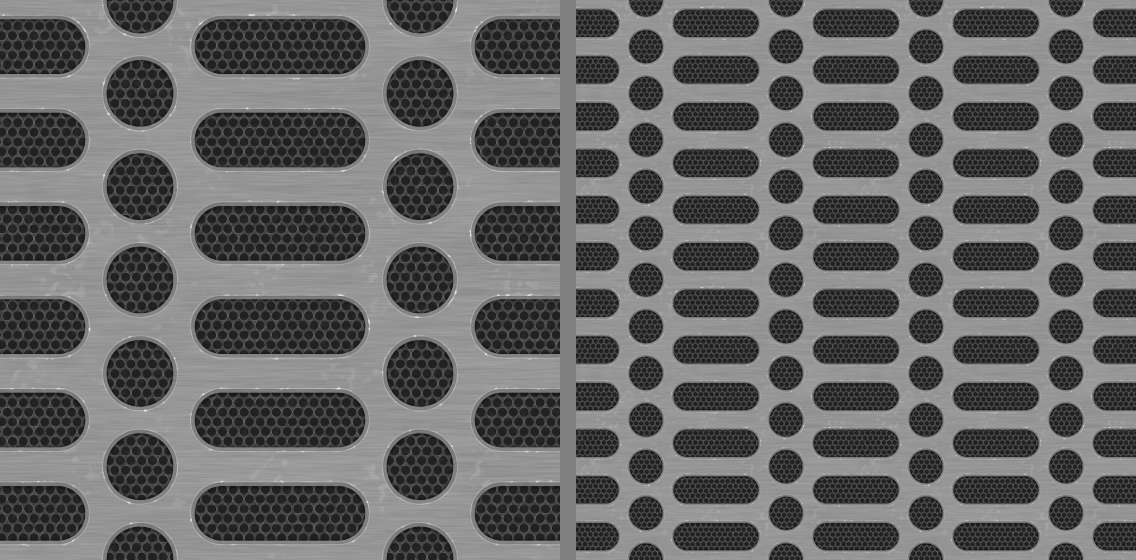
Left, the tile; right, the same tile 2 across and 2 down.
This pattern is drawn by a WebGL 1 fragment shader. Its source:

```glsl
precision highp float;

uniform vec2 u_resolution;

const vec2 CELL = vec2(0.5, 1.0 / 6.0);
const vec2 MESH_COUNT = vec2(52.0, 58.0);
const float SLOT_HALF_LENGTH = 0.1035;
const float SLOT_RADIUS = 0.0488;
const float DISC_RADIUS = 0.0596;
const float BEVEL_WIDTH = 0.0072;
const float HOLE_RADIUS = 0.0079;

float hash(vec2 p) {
  return fract(sin(dot(p, vec2(127.1, 311.7))) * 43758.55);
}

vec2 gradient(vec2 corner, vec2 period, float seed) {
  float angle = 6.28318 * hash(mod(corner, period) + seed);
  return vec2(cos(angle), sin(angle));
}

// Gradient noise that wraps over the unit square.
float wrapNoise(vec2 uv, vec2 period, float seed) {
  vec2 p = uv * period;
  vec2 i = floor(p);
  vec2 f = p - i;
  vec2 w = f * f * f * (f * (f * 6.0 - 15.0) + 10.0);
  vec2 e = vec2(1.0, 0.0);
  float a = dot(gradient(i, period, seed), f);
  float b = dot(gradient(i + e.xy, period, seed), f - e.xy);
  float c = dot(gradient(i + e.yx, period, seed), f - e.yx);
  float d = dot(gradient(i + e.xx, period, seed), f - e.xx);
  return mix(mix(a, b, w.x), mix(c, d, w.x), w.y);
}

float lineMask(float d, float halfWidth, float px) {
  return 1.0 - smoothstep(halfWidth - 0.5 * px, halfWidth + px, abs(d));
}

// Signed distance to the alternating columns of slots and discs.
float openingDistance(vec2 uv) {
  vec2 slot = (fract(uv / CELL + vec2(0.5, 0.0)) - 0.5) * CELL;
  vec2 disc = (fract(uv / CELL + vec2(0.0, 0.5)) - 0.5) * CELL;
  slot.x = max(abs(slot.x) - SLOT_HALF_LENGTH, 0.0);
  return min(length(slot) - SLOT_RADIUS, length(disc) - DISC_RADIUS);
}

// Signed distance to the staggered round holes of the mesh.
float holeDistance(vec2 uv) {
  vec2 s = uv * MESH_COUNT + vec2(0.34, 0.2);
  s.x += 0.5 * mod(floor(s.y), 2.0);
  return length((fract(s) - 0.5) / MESH_COUNT) - HOLE_RADIUS;
}

float brushedMetal(vec2 uv) {
  float shade = 0.588;
  shade += 0.035 * wrapNoise(uv, vec2(9.0, 230.0), 3.0);
  shade += 0.040 * wrapNoise(uv, vec2(22.0, 390.0), 11.0);
  shade += 0.030 * wrapNoise(uv, vec2(3.0, 71.0), 23.0);
  shade += 0.020 * wrapNoise(uv, vec2(4.0, 9.0), 31.0);
  // Faint stains in sparse patches.
  float patches = smoothstep(0.12, 0.4, wrapNoise(uv, vec2(11.0), 41.0));
  float stain = smoothstep(0.12, 0.28, wrapNoise(uv, vec2(58.0, 64.0), 47.0));
  return shade + 0.045 * patches * stain;
}

float meshShade(vec2 uv, float opening, float px) {
  float hole = holeDistance(uv);
  float grime = wrapNoise(uv, vec2(70.0), 53.0);
  float grain = wrapNoise(uv, vec2(210.0), 59.0);
  float web = 0.258 + 0.05 * grime + 0.05 * grain;
  float rimWear = smoothstep(-0.35, 0.4, wrapNoise(uv, vec2(95.0), 61.0));
  web += 0.13 * rimWear * lineMask(hole - 0.0007, 0.0005, px);
  float pit = 0.128 + 0.025 * smoothstep(0.1, 0.4, grime);
  float shade = mix(pit, web, smoothstep(-0.6 * px, 0.6 * px, hole));
  // The plate casts a soft shadow along the opening.
  float depth = -max(opening, openingDistance(uv + vec2(0.0, 0.002)));
  return shade * mix(0.72, 1.0, smoothstep(0.0, 0.005, depth));
}

float bevelShade(vec2 uv, float d) {
  float across = clamp(d / BEVEL_WIDTH, 0.0, 1.0);
  float facing = openingDistance(uv + vec2(0.0, 0.001)) - d;
  float shade = mix(0.485, 0.535, across) - 22.0 * facing;
  return shade + 0.035 * wrapNoise(uv, vec2(60.0, 170.0), 67.0);
}

// Bright line on the outer lip, broken up by chips.
float lipLight(vec2 uv, float d, float px) {
  float wear = wrapNoise(uv, vec2(37.0), 71.0);
  float chips = smoothstep(0.15, 0.38, wrapNoise(uv, vec2(110.0, 130.0), 73.0));
  float edge = d - BEVEL_WIDTH;
  float lip = 0.09 + 0.08 * smoothstep(-0.1, 0.35, wear);
  float chipped = chips * smoothstep(0.0, 0.3, wear);
  return lip * lineMask(edge, 0.0005, px)
       + 0.20 * chipped * lineMask(edge - 0.0005, 0.0016, px);
}

void main() {
  vec2 uv = gl_FragCoord.xy / u_resolution;
  float px = 1.0 / min(u_resolution.x, u_resolution.y);
  float d = openingDistance(uv);

  float plateMask = smoothstep(-0.6 * px, 0.6 * px, d - BEVEL_WIDTH);
  float shade = mix(bevelShade(uv, d), brushedMetal(uv), plateMask);
  shade += lipLight(uv, d, px);
  shade -= 0.05 * lineMask(d - BEVEL_WIDTH + 0.0018, 0.0005, px);

  float rimMask = smoothstep(-0.6 * px, 0.6 * px, d);
  shade = mix(meshShade(uv, d, px), shade, rimMask);
  gl_FragColor = vec4(vec3(shade), 1.0);
}
```
